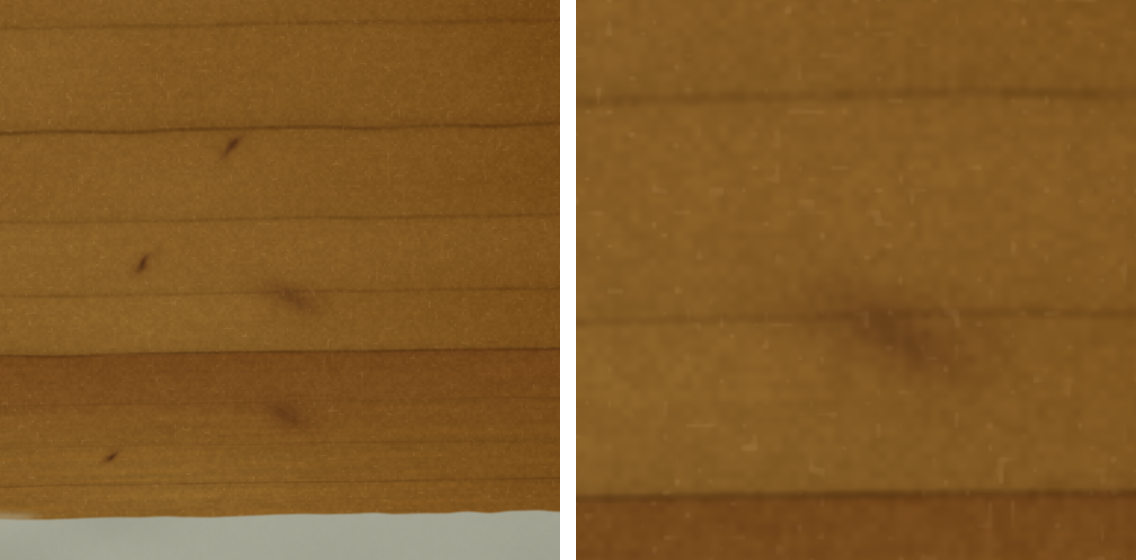
Left, the full canvas; right, a detail of the centre.
Give the GLSL for this texture, as a WebGL 1 fragment shader.

```glsl
precision highp float;
// Varnished pine boards narrowing toward a pale wall strip, with seams, knots and grain.
uniform vec2 u_resolution;

#define SEAMS 8
#define KNOTS 5
#define TILT 0.016
#define WALL_EDGE 0.072
#define SEAM_DARKNESS 0.62
#define GRAIN 0.045
#define SPECKLE 0.055
#define WOOD_LIGHT vec3(0.555, 0.400, 0.170)
#define WOOD_DEEP vec3(0.465, 0.292, 0.088)
#define WOOD_RED vec3(0.450, 0.268, 0.098)
#define SEAM_COLOR vec3(0.270, 0.140, 0.040)
#define WALL_COLOR vec3(0.637, 0.637, 0.572)

float hash(vec2 p) {
  vec3 q = fract(p.xyx * 0.1031);
  q += dot(q, q.yzx + 33.33);
  return fract((q.x + q.y) * q.z);
}

float noise(vec2 p) {
  vec2 cell = floor(p), f = fract(p);
  f = f * f * (3.0 - 2.0 * f);
  float low = mix(hash(cell), hash(cell + vec2(1.0, 0.0)), f.x);
  float high = mix(hash(cell + vec2(0.0, 1.0)), hash(cell + 1.0), f.x);
  return mix(low, high, f.y);
}

// Height of seam k: boards grow wider upward, with a slight irregularity.
float seamHeight(float k) {
  return WALL_EDGE + 0.036 * k + 0.0092 * k * k + 0.018 * sin(0.7854 * k);
}

// Dark core line with a soft shadow that reaches further above than below.
float seamShade(vec2 p, float k) {
  float scale = mix(0.35, 1.0, k / float(SEAMS));
  float wobble = 0.005 * (noise(vec2(p.x * 9.0, k * 7.3)) - 0.5);
  float d = (p.y - seamHeight(k) - wobble) / scale;
  float strength = 0.6 + 0.3 * cos(2.0944 * (k - 4.0));
  strength *= mix(0.55, 1.0, smoothstep(2.5, 4.0, k));
  float broken = mix(0.35, 1.0, noise(vec2(p.x * 14.0, k * 5.1)));
  float core = 1.0 - smoothstep(0.001, 0.007, abs(d));
  float shadow = exp(-abs(d) / (d > 0.0 ? 0.017 : 0.007));
  return strength * (0.5 * core * broken + 0.38 * shadow);
}

// Returns the halo in x and the dark core in y of knot i.
vec2 knotShade(vec2 p, float i) {
  vec2 center = vec2(0.37 + 0.02 * i + 0.19 * sin(1.8 * i - 1.1),
                     0.15 + 0.137 * i + 0.035 * cos(3.14159 * i));
  float broad = max(0.0, sin(1.0472 * i));
  float angle = mix(0.75, -0.6, broad);
  float c = cos(angle), s = sin(angle);
  vec2 q = p - center;
  q += 0.012 * (vec2(noise(p * 45.0), noise(p * 45.0 + 31.0)) - 0.5);
  q = vec2(c * q.x + s * q.y, c * q.y - s * q.x);
  q /= 0.009 + 0.0015 * i + 0.018 * broad;
  float halo = exp(-dot(q * vec2(0.45, 0.95), q * vec2(0.45, 0.95)));
  float core = exp(-dot(q * vec2(0.95, 2.1), q * vec2(0.95, 2.1)));
  return vec2(0.38 * halo, 0.5 * core * (1.0 - 0.8 * broad));
}

vec3 woodColor(vec2 p) {
  // Broad light falling off to the right and toward the top
  float clouds = noise(p * vec2(3.0, 9.0)) - 0.5;
  float falloff = 0.22 + 0.55 * p.x * p.x + 0.15 * p.y * p.y + 0.28 * clouds;
  vec3 color = mix(WOOD_LIGHT, WOOD_DEEP, clamp(falloff, 0.0, 1.0));

  // Redder boards below the middle seam
  float top = seamHeight(4.0);
  float red = smoothstep(seamHeight(1.5), top, p.y)
            * (1.0 - smoothstep(top - 0.004, top + 0.004, p.y));
  color = mix(color, WOOD_RED, 0.8 * red);

  // Long grain, stronger on the lower boards
  float streaks = 0.6 * noise(p * vec2(4.0, 130.0)) + 0.4 * noise(p * vec2(11.0, 260.0));
  color *= 1.0 + GRAIN * mix(2.6, 0.7, smoothstep(0.1, 0.5, p.y)) * (streaks - 0.5);

  // Seams
  float shade = 0.0;
  for (int k = 1; k <= SEAMS; k++) shade = max(shade, seamShade(p, float(k)));
  color = mix(color, SEAM_COLOR, SEAM_DARKNESS * shade);

  // Knots
  vec2 knots = vec2(0.0);
  for (int i = 0; i < KNOTS; i++) knots = max(knots, knotShade(p, float(i)));
  color = mix(color, vec3(0.36, 0.19, 0.08), knots.x);
  return mix(color, vec3(0.20, 0.08, 0.05), knots.y);
}

void main() {
  vec2 uv = gl_FragCoord.xy / u_resolution;
  vec2 p = vec2(uv.x, uv.y - TILT * uv.x);
  vec3 wood = woodColor(p);

  // Fine mottling and sparse pale flecks
  float mottle = 0.6 * noise(uv * 190.0) + 0.4 * noise(uv * 95.0 + 17.0) - 0.5;
  float fleck = smoothstep(0.82, 1.0, noise(uv * 150.0 + 53.0));
  wood += SPECKLE * (mottle * vec3(1.0, 0.9, 0.6) + 0.7 * fleck);

  // Wall strip with a ragged edge and a pale smear at the left end
  vec3 wall = WALL_COLOR + 0.03 * (noise(uv * vec2(5.0, 14.0)) - 0.5) + 0.012 * mottle;
  float edge = WALL_EDGE + 0.004 * (noise(vec2(uv.x * 24.0, 3.0)) - 0.5);
  float smear = (1.0 - smoothstep(0.03, 0.09, uv.x)) * (1.0 - smoothstep(0.004, 0.02, p.y - edge));
  wood = mix(wood, wall * vec3(1.0, 0.92, 0.83), 0.6 * smear);
  float blur = 0.002 + 0.7 / u_resolution.y;
  gl_FragColor = vec4(mix(wall, wood, smoothstep(edge - blur, edge + blur, p.y)), 1.0);
}
```
